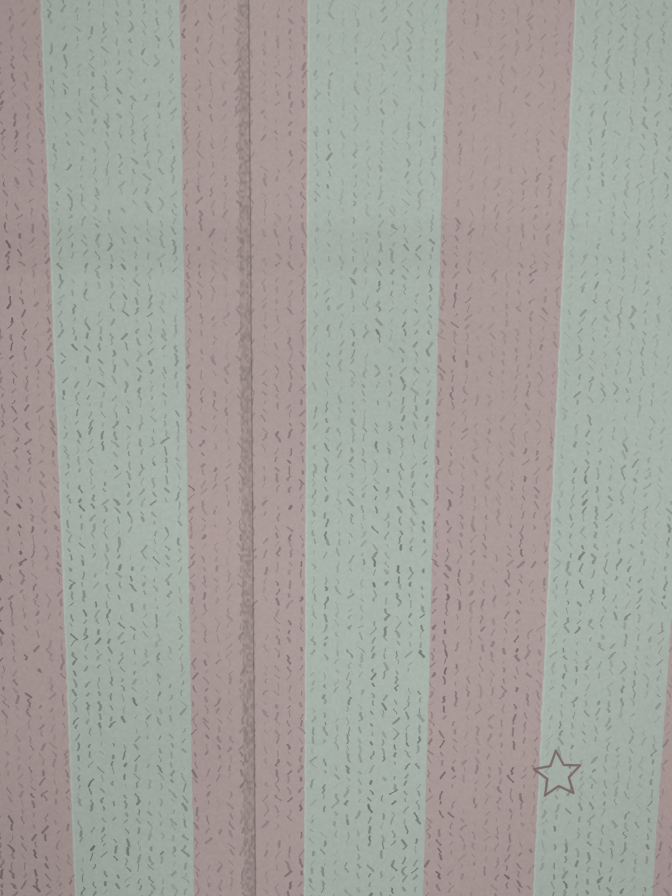
This pattern is drawn by a Shadertoy shader. Its source:

```glsl
const vec3 GREEN = vec3(0.655, 0.698, 0.668);
const vec3 PINK = vec3(0.668, 0.605, 0.595);
const vec3 STAR_COLOR = vec3(0.48, 0.40, 0.40);
const vec3 SEAM_TINT = vec3(0.91, 0.91, 0.90);
const vec2 FIRST_EDGE = vec2(0.115, 0.064);    // x at bottom, top
const vec2 STRIPE_WIDTH = vec2(0.1704, 0.199); // at bottom, top
const float GREEN_HALF = 0.52;                 // in stripe widths
const float COLUMNS = 10.0;                    // dash columns per stripe
const float DASH_PITCH = 0.0105;
const float DASH_DARKNESS = 0.36;
const vec2 SEAM_X = vec2(0.372, 0.362);        // centre at bottom, top
const float SEAM_HALF = 0.0062;
const vec2 STAR_POS = vec2(0.830, 0.1354);
const float STAR_RADIUS = 0.027;
const float STAR_INNER = 0.47;
const float STAR_LINE = 0.0013;
const float STAR_TILT = 0.08;
const float PI = 3.14159;

float hash(vec2 p) {
    vec3 q = fract(vec3(p.xyx) * 0.1031);
    q += dot(q, q.yzx + 33.33);
    return fract((q.x + q.y) * q.z);
}

float noise(vec2 p) {
    vec2 i = floor(p), f = fract(p);
    f = f * f * (3.0 - 2.0 * f);
    return mix(mix(hash(i), hash(i + vec2(1, 0)), f.x),
               mix(hash(i + vec2(0, 1)), hash(i + vec2(1, 1)), f.x), f.y);
}

float segmentDist(vec2 p, vec2 a, vec2 b) {
    vec2 ab = b - a;
    return length(p - a - ab * clamp(dot(p - a, ab) / dot(ab, ab), 0.0, 1.0));
}

// Distance to the outline of a five-pointed star
float starOutline(vec2 p, float radius) {
    float sector = PI / 5.0;
    float a = mod(atan(p.x, p.y) + STAR_TILT + sector, 2.0 * sector) - sector;
    vec2 q = length(p) * vec2(cos(a), abs(sin(a)));
    vec2 notch = STAR_INNER * radius * vec2(cos(sector), sin(sector));
    return segmentDist(q, vec2(radius, 0.0), notch);
}

// Broken column of short crooked strokes; x is measured from the column axis
float dashes(float x, float y, float column, float aa) {
    float columnInk = mix(0.45, 1.0, hash(vec2(column, 7.0)));
    y += DASH_PITCH * hash(vec2(column, 3.0));
    x += 0.0030 * (noise(vec2(y * 330.0, column * 5.3)) - 0.5);
    float row = floor(y / DASH_PITCH);
    float ink = 0.0;
    for (float j = -1.0; j <= 1.0; j++) {
        vec2 id = vec2(column + 40.0, row + j);
        float size = hash(id + 11.0);
        float lean = (hash(id + 23.0) - 0.5) * 1.7;
        vec2 center = vec2((hash(id + 37.0) - 0.5) * 0.0022,
                           (row + j + 0.5 + (hash(id + 51.0) - 0.5) * 0.6) * DASH_PITCH);
        vec2 reach = mix(0.0012, 0.0046, size) * vec2(sin(lean), cos(lean));
        float d = segmentDist(vec2(x, y), center - reach, center + reach);
        float width = mix(0.0004, 0.0015, hash(id + 67.0));
        float weight = step(0.12, hash(id + 83.0)) * mix(0.4, 1.0, hash(id + 97.0));
        ink = max(ink, weight * smoothstep(aa, -aa, d - width));
    }
    return ink * columnInk;
}

void mainImage(out vec4 fragColor, in vec2 fragCoord) {
    vec2 uv = fragCoord / iResolution.xy;
    float aspect = iResolution.x / iResolution.y;
    vec2 p = vec2(uv.x * aspect, uv.y);
    float aa = 0.8 / iResolution.y;

    // Stripes narrowing toward the bottom
    float width = mix(STRIPE_WIDTH.x, STRIPE_WIDTH.y, uv.y);
    float s = (uv.x - mix(FIRST_EDGE.x, FIRST_EDGE.y, uv.y)) / width;
    float unit = width * aspect;
    float edge = (abs(mod(s + 0.5, 2.0) - 1.0) - GREEN_HALF) * unit;
    edge += 0.0012 * (noise(p * vec2(80.0, 150.0)) - 0.5);
    vec3 color = mix(GREEN, PINK, smoothstep(-aa, aa, edge));

    // Pale rim on the left side of each green stripe
    float leftSide = step(mod(s + 0.5, 2.0), 1.0);
    color += 0.025 * leftSide * smoothstep(0.0025, 0.0, abs(edge + 0.001));

    // Seam with a rough face and a dark right lip
    float seamX = (uv.x - mix(SEAM_X.x, SEAM_X.y, uv.y)) * aspect;
    float seam = smoothstep(aa, -aa, abs(seamX) - SEAM_HALF);
    float rough = noise(p * vec2(420.0, 300.0));
    color *= mix(vec3(1.0), SEAM_TINT + 0.16 * (rough - 0.5), seam);
    color *= 1.0 - 0.16 * smoothstep(0.0008 + aa, 0.0, abs(seamX - SEAM_HALF));

    // Printed dashes, fainter toward the upper right
    float c = s * COLUMNS;
    float ink = dashes((fract(c) - 0.5) * unit / COLUMNS, p.y, floor(c), aa);
    float fade = 1.0 - 0.45 * smoothstep(0.5, 1.5, uv.x * 0.7 + uv.y);
    fade *= mix(0.65, 1.15, noise(p * vec2(9.0, 6.0) + 4.0));
    color *= 1.0 - DASH_DARKNESS * ink * fade * (1.0 - 0.6 * seam);

    // Star
    float star = starOutline(p - STAR_POS * vec2(aspect, 1.0), STAR_RADIUS);
    color = mix(color, STAR_COLOR, 0.9 * smoothstep(aa, -aa, star - STAR_LINE));

    // Uneven light, a faint smudged band and fine grain
    float shade = 1.0 - 0.11 * smoothstep(0.3, 0.95, length(uv - vec2(0.62, 0.6)));
    shade -= 0.025 * smoothstep(0.04, 0.015, abs(uv.y - 0.725)) * noise(vec2(uv.x * 7.0, 2.0));
    shade += 0.03 * (noise(p * 5.0) - 0.5) + 0.035 * (noise(p * 380.0) - 0.5);
    fragColor = vec4(color * shade, 1.0);
}
```
